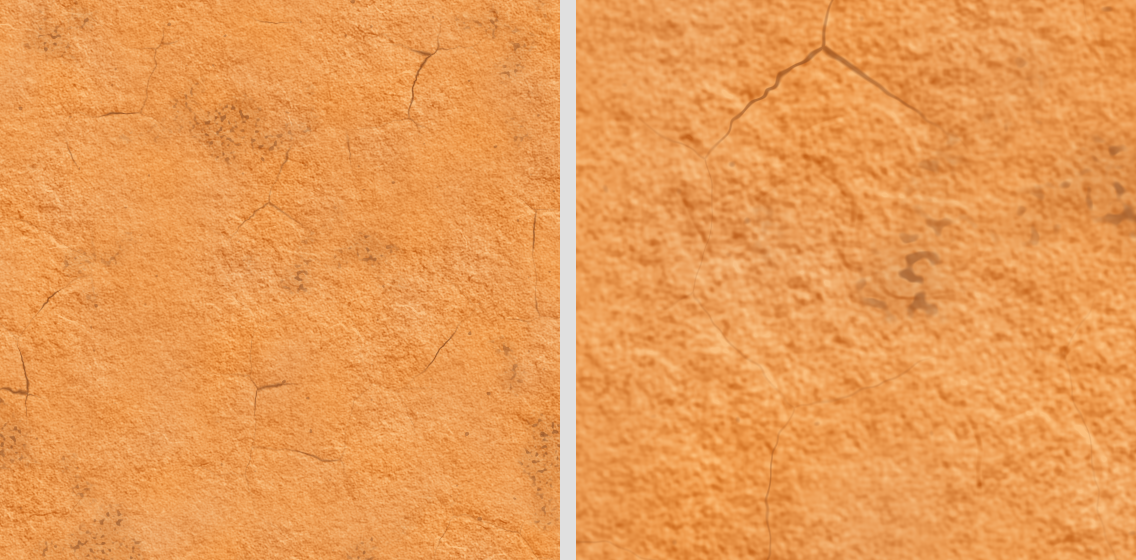
Left, the full canvas; right, a detail of the centre.
A WebGL 1 fragment shader for this texture:

```glsl
precision highp float;
// Weathered ochre plaster: a grainy, flaking wall lit from above right.
// Gradient-noise relief, peeled flake lips and curved Voronoi plates are shaded
// by their slope, then sandy grain, thin broken cracks and stains are laid on.

uniform vec2 u_resolution;

// Colours
const vec3 SHADE = vec3(0.83, 0.47, 0.18);
const vec3 BODY  = vec3(0.93, 0.61, 0.32);
const vec3 LIGHT = vec3(0.97, 0.72, 0.46);
const vec3 CRACK = vec3(0.50, 0.25, 0.09);
const vec3 STAIN = vec3(0.58, 0.33, 0.16);
const vec3 HUE_DRIFT = vec3(0.02, -0.015, -0.06);

// Relief, with lengths in canvas units
const vec2  TO_LIGHT     = vec2(0.45, 0.89);
const float SLOPE_STEP   = 0.0015;
const float GRAIN_FREQ   = 6.0;
const float GRAIN_HEIGHT = 8.5;
const float GRAIN_DECAY  = 0.67;
const float FLAKE_FREQ   = 12.0;
const float FLAKE_HEIGHT = 2.6;
const float PLATE_FREQ   = 6.5;
const float PLATE_HEIGHT = 2.6;
const float PLATE_BEVEL  = 0.014;
const float PLATE_SPREAD = 0.35;
const float CRACK_WIDTH  = 0.0013;
const float SAND_FREQ    = 235.0;
const float SAND_TONE    = 0.8;
const mat2  TURN = mat2(0.8, 0.6, -0.6, 0.8);

vec2 hash2(vec2 p) {
  vec3 q = fract(p.xyx * vec3(0.1031, 0.1030, 0.0973));
  q += dot(q, q.yzx + 33.33);
  return fract((q.xx + q.yz) * q.zy);
}

float cornerRamp(vec2 cell, vec2 offset) {
  return dot(hash2(cell) * 2.0 - 1.0, offset);
}

// Gradient noise, about -0.7 to 0.7
float noise(vec2 p) {
  vec2 i = floor(p), f = fract(p);
  vec2 u = f * f * f * (f * (f * 6.0 - 15.0) + 10.0);
  vec2 x = vec2(1.0, 0.0);
  float low  = mix(cornerRamp(i, f), cornerRamp(i + x, f - x), u.x);
  float high = mix(cornerRamp(i + x.yx, f - x.yx), cornerRamp(i + 1.0, f - 1.0), u.x);
  return mix(low, high, u.y);
}

// Distance to the nearest border; plates of unequal size give curved borders
float plateEdge(vec2 p) {
  p += 0.030 * vec2(noise(p * 9.0 + 3.7), noise(p * 9.0 + 41.3));
  p += 0.008 * vec2(noise(p * 34.0 + 9.1), noise(p * 34.0 + 77.5));
  p += 0.003 * vec2(noise(p * 95.0 + 1.9), noise(p * 95.0 + 28.4));
  p *= PLATE_FREQ;
  vec2 cell = floor(p);
  float d1 = 10.0, d2 = 10.0;
  for (int y = -1; y <= 1; y++) {
    for (int x = -1; x <= 1; x++) {
      vec2 c = cell + vec2(float(x), float(y));
      vec2 seed = c + 0.1 + 0.8 * hash2(c + 17.0);
      float d = length(seed - p) - PLATE_SPREAD * hash2(c + 58.0).x;
      d2 = min(d2, max(d1, d));
      d1 = min(d1, d);
    }
  }
  return 0.5 * (d2 - d1) / PLATE_FREQ;
}

// Where plates have come loose
float looseness(vec2 p) {
  return smoothstep(-0.08, 0.25, noise(p * 4.3 + 12.4) + 0.3 * noise(p * 13.0 + 5.2));
}

float grainHeight(vec2 p) {
  float h = 0.0, amp = GRAIN_HEIGHT;
  p *= GRAIN_FREQ;
  for (int i = 0; i < 6; i++) {
    h += amp * noise(p + float(i) * 19.7 + 2.3);
    p = TURN * p * 2.1;
    amp *= GRAIN_DECAY;
  }
  return h;
}

float flakeHeight(vec2 p) {
  p = TURN * p;
  float contour = noise(p * FLAKE_FREQ + 31.6) + 0.4 * noise(p * 38.0 + 8.8);
  return FLAKE_HEIGHT * smoothstep(-0.05, 0.05, contour - 0.08);
}

float plateHeight(float edge) {
  return PLATE_HEIGHT * smoothstep(0.0, PLATE_BEVEL, edge);
}

void main() {
  vec2 p = gl_FragCoord.xy / u_resolution.y;
  vec2 q = p + TO_LIGHT * SLOPE_STEP;
  vec2 turned = TURN * p;
  float pixel = 1.0 / u_resolution.y;

  // Slope towards the light, stronger in crumbly areas
  float rough = smoothstep(-0.3, 0.35, noise(p * 5.0 + 63.1) + 0.4 * noise(p * 14.0));
  float loose = looseness(p);
  float edge = plateEdge(p);
  float tone = (grainHeight(p) - grainHeight(q)) * mix(0.8, 1.2, rough);
  tone += (flakeHeight(p) - flakeHeight(q)) * rough;
  tone += (plateHeight(edge) - plateHeight(plateEdge(q))) * loose;
  tone += 0.35 * noise(p * 3.1 + 50.3) + 0.25 * noise(turned * 17.0 + 6.4);

  // Sand grains and the small dark hollows between them
  float sand = noise(turned * SAND_FREQ) + 0.8 * noise(p * SAND_FREQ * 0.46 + 3.3);
  float hollow = smoothstep(0.2, 0.5, noise(turned * 105.0 + 44.7));
  tone += SAND_TONE * sand * mix(0.85, 1.15, rough) - 0.7 * hollow * rough;
  tone = clamp(tone + 0.04, -1.6, 1.25);

  vec3 color = mix(BODY, tone < 0.0 ? SHADE : LIGHT, abs(tone));
  color += HUE_DRIFT * noise(p * 9.0 + 22.9);

  // Stained patches with clustered specks, and a few lone pits
  float stain = smoothstep(0.17, 0.45, noise(p * 5.2 + 90.6) + 0.4 * noise(p * 19.0 + 4.1));
  float speck = smoothstep(0.08, 0.4, noise(turned * 120.0) + 0.6 * noise(p * 55.0 + 7.0));
  float pit = smoothstep(0.45, 0.6, noise(turned * 75.0 + 14.5));
  color = mix(color, STAIN, stain * (0.12 + 0.55 * speck));
  color = mix(color, STAIN, 0.5 * pit);

  // Cracks that thin out and break along the plate borders
  float open = loose * smoothstep(-0.1, 0.3, noise(p * 11.0 + 71.2));
  float width = CRACK_WIDTH * (0.4 + 0.6 * open);
  float crack = 1.0 - smoothstep(width - pixel, width + pixel, edge);
  color = mix(color, CRACK, crack * (0.22 * loose + 0.55 * open));

  gl_FragColor = vec4(clamp(color, 0.0, 1.0), 1.0);
}
```
